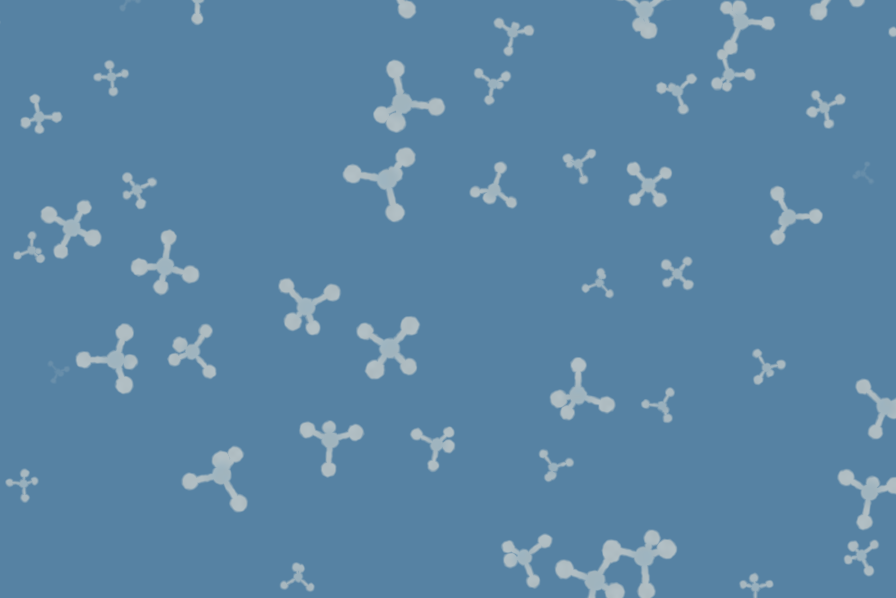
This pattern is drawn by a WebGL 2 fragment shader. Its source:

```glsl
#version 300 es
precision highp float;
// Pale ball-and-stick tetrahedral molecules scattered over a flat blue ground.

uniform vec2 u_resolution;
out vec4 fragColor;

const float TAU = 6.28319;
const float CELL = 0.15;       // grid spacing, in canvas heights
const float SOFTNESS = 0.0027; // half width of the blurred outline

const vec3 GROUND = vec3(0.337, 0.510, 0.640);
const vec3 BALL = vec3(0.690, 0.742, 0.762);
const vec3 CORE = vec3(0.605, 0.695, 0.742);

float hash(vec2 p, float salt) {
    return fract(sin(dot(p, vec2(127.1, 311.7)) + salt * 74.7) * 43758.5);
}

float valueNoise(vec2 p) {
    vec2 i = floor(p), f = fract(p);
    f = f * f * (3.0 - 2.0 * f);
    vec2 e = vec2(0.0, 1.0);
    return mix(mix(hash(i, 0.0), hash(i + e.yx, 0.0), f.x),
               mix(hash(i + e.xy, 0.0), hash(i + e.yy, 0.0), f.x), f.y);
}

mat2 spin(float angle) {
    float c = cos(angle), s = sin(angle);
    return mat2(c, s, -s, c);
}

float segmentDistance(vec2 p, vec2 end) {
    float t = clamp(dot(p, end) / max(dot(end, end), 1e-5), 0.0, 1.0);
    return length(p - end * t);
}

// Corner of a unit tetrahedron, turned by three angles
vec3 tetraCorner(int index, vec3 angles) {
    vec2 s = 1.0 - 2.0 * vec2(index & 1, index >> 1);
    vec3 v = vec3(s, s.x * s.y) * 0.577;
    v.xy = spin(angles.x) * v.xy;
    v.yz = spin(angles.y) * v.yz;
    v.xy = spin(angles.z) * v.xy;
    return v;
}

// Signed distance to a molecule whose arms have length one
float moleculeDistance(vec2 p, vec3 angles) {
    float d = length(p) - 0.29;
    for (int i = 0; i < 4; i++) {
        vec3 corner = tetraCorner(i, angles);
        float ball = length(p - corner.xy) - 0.255 - 0.03 * corner.z;
        float bond = segmentDistance(p, corner.xy) - 0.10;
        d = min(d, min(ball, bond));
    }
    return d;
}

// Colour and coverage of the molecule that belongs to one grid cell
vec4 molecule(vec2 p, vec2 cell, float wobble, float mottle) {
    if (hash(cell, 1.0) > 0.77) return vec4(0.0);
    vec2 jitter = vec2(hash(cell, 2.0), hash(cell, 3.0)) - 0.5;
    vec2 center = (cell + 0.5 + 0.78 * jitter) * CELL;
    vec3 angles = TAU * vec3(hash(cell, 4.0), hash(cell, 5.0), hash(cell, 6.0));
    float arm = mix(0.025, 0.060, pow(hash(cell, 7.0), 1.4));

    // A few distant ones are tiny and almost dissolved
    float faint = step(0.91, hash(cell, 8.0));
    arm = mix(arm, 0.018, faint);
    float opacity = mix(mix(0.9, 1.0, smoothstep(0.022, 0.04, arm)), 0.22, faint);

    vec2 local = (p - center) / arm;
    float d = moleculeDistance(local, angles) * arm + wobble;
    float coverage = 1.0 - smoothstep(-SOFTNESS, SOFTNESS, d);
    float coreness = 1.0 - smoothstep(0.12, 0.62, length(local));
    vec3 color = mix(BALL, CORE, coreness * (0.55 + 0.45 * mottle));
    color += 0.025 * (mottle - 0.5);
    return vec4(color, coverage * opacity);
}

void main() {
    vec2 p = gl_FragCoord.xy / u_resolution.y;
    float wobble = 0.0018 * (valueNoise(p * 190.0) - 0.5);
    float mottle = valueNoise(p * 95.0 + 17.0);

    // Layer the molecules of the nearby cells over the ground
    vec3 color = GROUND;
    vec2 home = floor(p / CELL);
    for (int y = -1; y <= 1; y++) {
        for (int x = -1; x <= 1; x++) {
            vec4 layer = molecule(p, home + vec2(x, y), wobble, mottle);
            color = mix(color, layer.rgb, layer.a);
        }
    }
    fragColor = vec4(color, 1.0);
}
```
